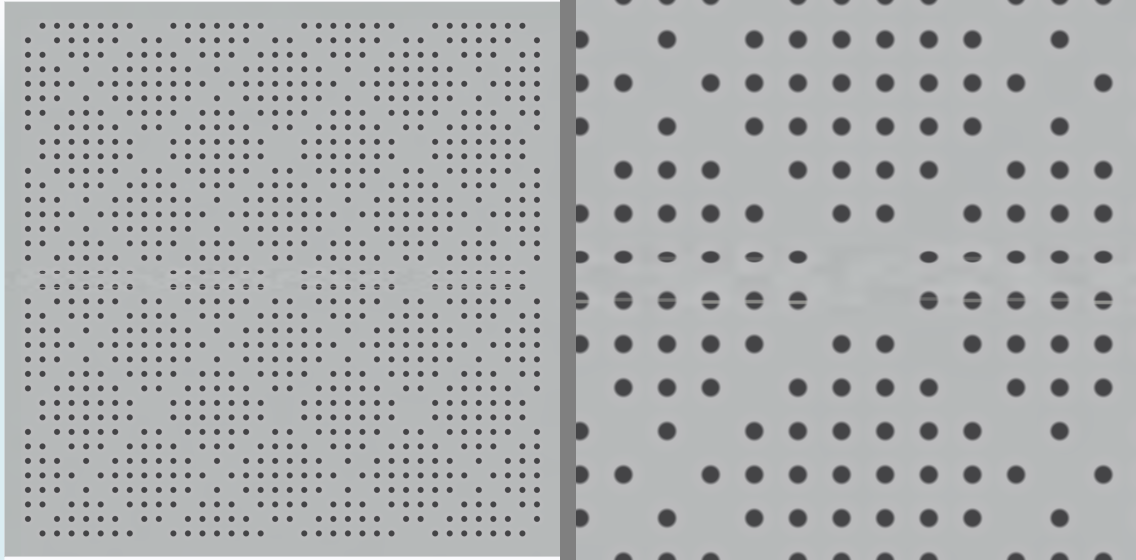
Left: the whole. Right: its middle third, enlarged.
This pattern is drawn by a WebGL 2 fragment shader. Its source:

```glsl
#version 300 es
precision highp float;
// Perforated grey panel: a 36 x 36 grid of round holes in 4 x 4 square tiles.
// Each 9 x 9 tile leaves out both diagonals, so blank crosses form diamonds.
// Two middle rows carry light wear: flattened holes, pale streaks and smudges.

#define TILES 4.0
#define TILE_HOLES 9.0
#define PITCH vec2(0.02597, 0.02590)
#define GRID_CENTER vec2(0.5044, 0.4993)
#define HOLE_RADIUS 0.0053
#define EDGE_SOFTNESS 0.0013
#define PANEL_MIN vec2(0.0080, 0.0030)
#define PANEL_MAX vec2(1.0100, 0.9940)
#define WEAR 1.0

uniform vec2 u_resolution;
out vec4 fragColor;

const vec3 PANEL = vec3(0.705, 0.722, 0.720);
const vec3 PANEL_WARM = vec3(0.728, 0.730, 0.735);
const vec3 HOLE = vec3(0.265, 0.265, 0.275);
const vec3 STREAK = vec3(0.62, 0.62, 0.60);
const vec3 MARGIN = vec3(0.98, 0.98, 0.99);
const vec3 SIDE_STRIP = vec3(0.86, 0.93, 0.95);

float hash(vec2 p) {
    vec3 q = fract(vec3(p.xyx) * 0.1031);
    q += dot(q, q.yzx + 33.33);
    return fract((q.x + q.y) * q.z);
}

float valueNoise(vec2 p) {
    vec2 i = floor(p), f = fract(p);
    f = f * f * (3.0 - 2.0 * f);
    vec2 e = vec2(0.0, 1.0);
    return mix(mix(hash(i), hash(i + e.yx), f.x),
               mix(hash(i + e.xy), hash(i + e.yy), f.x), f.y);
}

// 1 where the grid cell has a hole: inside the grid and off the tile diagonals
float hasHole(vec2 id) {
    float count = TILES * TILE_HOLES;
    if (min(id.x, id.y) < 0.0 || max(id.x, id.y) >= count) return 0.0;
    vec2 fromMiddle = abs(mod(id, TILE_HOLES) - floor(TILE_HOLES * 0.5));
    return abs(fromMiddle.x - fromMiddle.y) < 0.5 ? 0.0 : 1.0;
}

// Signed distance to the panel rectangle
float panelDistance(vec2 p) {
    vec2 d = max(PANEL_MIN - p, p - PANEL_MAX);
    return max(d.x, d.y);
}

void main() {
    vec2 p = gl_FragCoord.xy / u_resolution;
    p.y = 1.0 - p.y; // rows count from the top
    float pixel = 1.0 / min(u_resolution.x, u_resolution.y);

    // Grid cell and offset from its centre
    float count = TILES * TILE_HOLES;
    vec2 grid = (p - GRID_CENTER) / PITCH + 0.5 * count;
    vec2 id = floor(grid);
    vec2 offset = (fract(grid) - 0.5) * PITCH;
    float present = hasHole(id);

    // Worn rows on either side of the middle
    float upperRow = WEAR * float(id.y == 0.5 * count - 1.0);
    float lowerRow = WEAR * float(id.y == 0.5 * count);
    float chance = hash(id + 7.0);

    // Panel, slightly warmer around the holes
    float cellRadius = length(offset) / PITCH.x;
    float warmth = 0.35 + 0.65 * present * (1.0 - smoothstep(0.30, 0.55, cellRadius));
    vec3 color = mix(PANEL, PANEL_WARM, warmth * step(0.0, min(id.x, id.y)));
    color += 0.006 * (valueNoise(p * 24.0) - 0.5);

    // Faint smudges between the worn rows
    float band = 1.0 - smoothstep(0.012, 0.028, abs(p.y - GRID_CENTER.y));
    float smudge = valueNoise(p * vec2(90.0, 160.0)) - 0.5;
    color += WEAR * 0.035 * band * smudge * (1.0 - smoothstep(0.75, 0.85, p.x));

    // Hole, flattened in the upper worn row
    vec2 shape = offset * vec2(1.0, 1.0 + upperRow * (0.35 + 0.4 * chance));
    float soft = max(EDGE_SOFTNESS, 0.75 * pixel);
    float hole = 1.0 - smoothstep(-soft, soft, length(shape) - HOLE_RADIUS);

    // Pale streaks across worn holes
    float streakY = offset.y + 0.0012 - 0.0024 * chance;
    float streak = 1.0 - smoothstep(0.0004, 0.0004 + soft, abs(streakY));
    streak *= lowerRow * (0.3 + 0.6 * chance) + upperRow * 0.3 * step(0.6, chance);
    color = mix(color, mix(HOLE, STREAK, streak), hole * present);

    // Margins outside the panel
    vec3 strip = mix(MARGIN, SIDE_STRIP, smoothstep(0.0, 0.25, p.y));
    vec3 outside = mix(strip, MARGIN, smoothstep(-pixel, pixel, p.x - PANEL_MIN.x));
    float edge = smoothstep(-pixel, pixel, panelDistance(p));
    fragColor = vec4(mix(color, outside, edge), 1.0);
}
```
